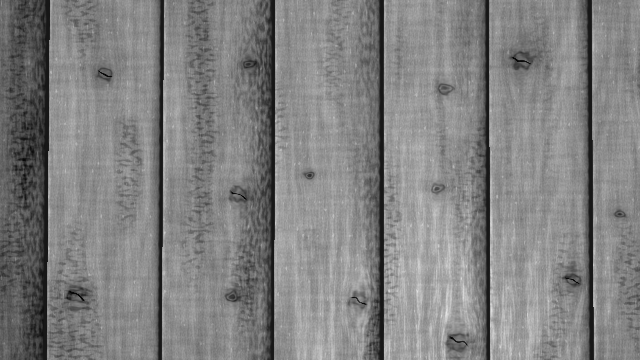
A WebGL 2 fragment shader for this texture:

```glsl
#version 300 es
precision highp float;
uniform vec2 u_resolution;
out vec4 fragColor;

// Lengths are in canvas heights, tones are grey levels.
const int EDGES = 6;
const float FIRST_EDGE = 0.134;
const float PITCH = 0.3225;
const float PITCH_SHRINK = 0.004;
const float GAP_WIDTH = 0.0085;
const float GAP_TONE = 0.09;
const float SHADOW_WIDTH = 0.012;
const float PLANK_TONE[7] = float[7](0.47, 0.58, 0.57, 0.59, 0.61, 0.585, 0.57);
const float PLANK_DAMP[7] = float[7](0.85, 0.15, 0.85, 0.65, 0.60, 0.25, 0.30);
const int KNOT_SLOTS = 3;
const float KNOT_CHANCE = 0.8;
const float KNOT_MIN = 0.010;
const float KNOT_MAX = 0.028;
const float HOLE_CHANCE = 0.45;
const vec2 HOLE_SIZE = vec2(0.0065, 0.011);
const vec2 GLARE_CENTER = vec2(1.24, 0.08);

vec2 hash2(vec2 p) {
  vec3 q = fract(p.xyx * vec3(0.1031, 0.1030, 0.0973));
  q += dot(q, q.yzx + 33.33);
  return fract((q.xx + q.yz) * q.zy);
}

float gradAt(vec2 cell, vec2 offset) {
  float angle = 6.2832 * hash2(cell + 71.0).x;
  return dot(vec2(cos(angle), sin(angle)), offset);
}

float gnoise(vec2 p) {
  vec2 i = floor(p), f = p - i;
  vec2 s = f * f * f * (f * (f * 6.0 - 15.0) + 10.0);
  vec2 e = vec2(0.0, 1.0);
  return mix(mix(gradAt(i, f), gradAt(i + e.yx, f - e.yx), s.x),
             mix(gradAt(i + e, f - e), gradAt(i + e.yy, f - e.yy), s.x), s.y);
}

// Slightly leaning joint between plank k and plank k + 1
float edgeX(float k, float y) {
  float lean = mix(0.009, -0.006, k / 5.0);
  return FIRST_EDGE + PITCH * k - PITCH_SHRINK * k * k + lean * (y - 0.5);
}

// Darkening of one knot; d is the offset in knot radii
float knotShade(vec2 d, vec2 p, float size) {
  float r = length(d * vec2(0.9, 1.15)) + 0.7 * gnoise(p * 55.0);
  float halo = 0.13 * exp(-0.3 * r * r);
  float ring = 0.16 * exp(-pow((r - 0.8) / 0.25, 2.0));
  float heart = 0.22 * smoothstep(0.5, 0.1, r) * step(size, 0.019);
  float bend = d.y + 0.4 * d.x + 0.5 * gnoise(p * 40.0);
  float crack = 0.35 * smoothstep(0.14, 0.04, abs(bend)) * smoothstep(1.1, 0.7, abs(d.x));
  return halo + ring + heart + crack * step(0.019, size);
}

void main() {
  vec2 p = gl_FragCoord.xy / u_resolution.y;
  float px = 1.0 / u_resolution.y;

  // Find the plank and the place across it
  int plank = 0;
  for (int k = 0; k < EDGES; k++) plank += int(step(edgeX(float(k), p.y), p.x));
  float id = float(plank);
  float left = edgeX(id - 1.0, p.y), right = edgeX(id, p.y);
  float u = (p.x - left) / (right - left);
  vec2 seed = vec2(id * 17.3, id * 9.7);

  // Knots darken the wood and push the grain aside
  vec2 g = p;
  float knots = 0.0;
  for (int i = 0; i < KNOT_SLOTS; i++) {
    vec2 key = vec2(id * 3.0 + 5.0, float(i) * 7.0 + 2.0);
    vec2 place = hash2(key), kind = hash2(key + 40.0);
    vec2 center = vec2(mix(left, right, 0.2 + 0.65 * place.x),
                       (float(i) + 0.15 + 0.7 * place.y) / float(KNOT_SLOTS));
    float size = mix(KNOT_MIN, KNOT_MAX, kind.x * kind.x);
    float present = step(kind.y, KNOT_CHANCE);
    vec2 d = (p - center) / size;
    knots += present * knotShade(d, p, size);
    g.x -= present * 0.7 * d.x * size * exp(-dot(d, d * vec2(0.25, 0.1)));
  }
  g += seed;

  // Grain: growth rings, long streaks, fibres and cross saw marks
  float figure = gnoise(g * vec2(6.0, 1.1));
  float rings = sin(42.0 * figure + 2.0 * gnoise(g * vec2(25.0, 6.0)));
  float streaks = gnoise(g * vec2(48.0, 1.8));
  float fibres = gnoise(g * vec2(190.0, 22.0));
  float saw = gnoise(g * vec2(7.0, 75.0));
  float grit = gnoise(g * vec2(260.0, 170.0));
  float tone = PLANK_TONE[plank] + 0.018 * rings + 0.08 * streaks + 0.06 * fibres;
  tone += 0.05 * saw + 0.06 * grit + 0.07 * gnoise(g * vec2(9.0, 4.0));

  // Mottled dirt in patches, and pale flecks
  float patches = smoothstep(0.0, 0.4, gnoise(g * vec2(9.0, 2.2) + 30.0));
  float dashes = smoothstep(-0.1, 0.4, gnoise(g * vec2(50.0, 105.0)));
  tone -= patches * (0.04 + 0.14 * dashes);
  tone += 0.12 * smoothstep(0.35, 0.6, gnoise(g * vec2(130.0, 55.0) + 8.0));

  // Damp, rough wood towards the right side
  float damp = PLANK_DAMP[plank];
  float wet = smoothstep(0.9 - 0.45 * damp, 1.05, u + 0.22 * gnoise(g * vec2(16.0, 3.0)));
  float rough = smoothstep(-0.35, 0.4, gnoise(g * vec2(120.0, 48.0)));
  tone -= wet * damp * (0.12 + 0.25 * rough);
  tone -= knots;

  // Worm hole
  vec2 spot = hash2(vec2(id + 3.0, 91.0));
  vec2 holeAt = vec2(mix(left, right, 0.2 + 0.5 * spot.x), 0.1 + 0.8 * spot.y);
  float hole = length((p - holeAt) / HOLE_SIZE) + 0.3 * gnoise(p * 120.0);
  float hasHole = step(hash2(vec2(id, 53.0)).x, HOLE_CHANCE);
  tone = mix(tone, 0.05, hasHole * smoothstep(1.05, 0.75, hole));

  // Glare low down, dimmer corners
  vec2 away = (p - GLARE_CENTER) * vec2(2.6, 3.2);
  tone += exp(-dot(away, away)) * (0.07 + 0.15 * max(fibres + streaks, 0.0));
  vec2 side = gl_FragCoord.xy / u_resolution - 0.5;
  tone -= 0.12 * dot(side, side);

  // Lit left arris, shadow and dark gap at the right
  float fromLeft = p.x - left, toRight = right - p.x;
  float worn = 0.6 + gnoise(vec2(id * 5.0, p.y * 35.0));
  tone += 0.13 * worn * exp(-pow((fromLeft - 0.004) / 0.003, 2.0));
  tone *= 1.0 - 0.5 * exp(-max(toRight - GAP_WIDTH, 0.0) / SHADOW_WIDTH);
  float ragged = GAP_WIDTH * (0.85 + 0.4 * hash2(vec2(id, 12.0)).y)
               + 0.003 * gnoise(vec2(id * 11.0, p.y * 45.0));
  float gap = smoothstep(ragged + 0.002 + px, ragged - 0.002, toRight);
  gap *= smoothstep(-px, px, toRight);
  tone = mix(tone, GAP_TONE, gap);

  fragColor = vec4(vec3(clamp(tone, 0.03, 0.95)), 1.0);
}
```
